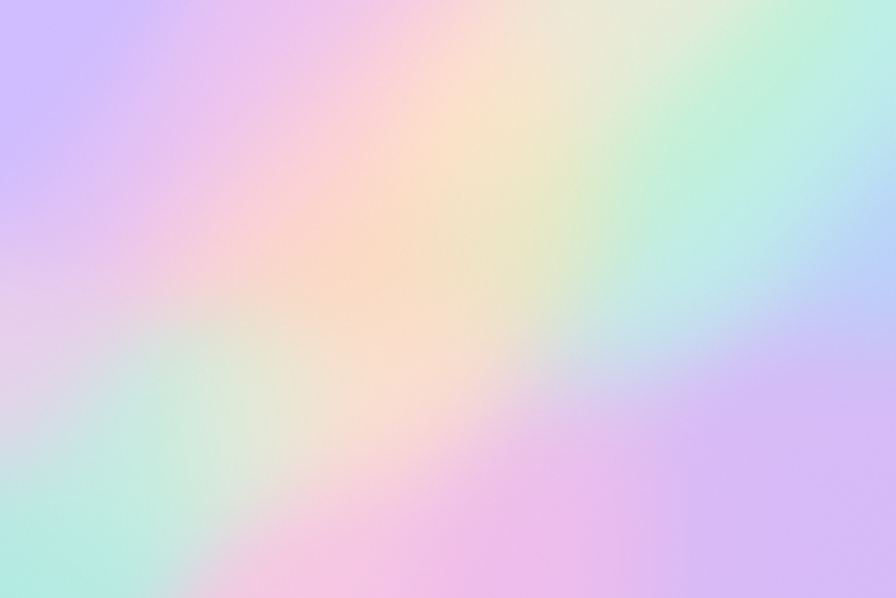
Reproduce this background procedurally as a Shadertoy shader.

```glsl
const float STREAK_ANGLE = 0.69;
const float GRAIN_CELLS = 170.0;
const float GRAIN_AMOUNT = 0.008;

const vec3 LAVENDER  = vec3(0.81, 0.74, 1.00);
const vec3 ORCHID    = vec3(0.92, 0.76, 0.95);
const vec3 MIST      = vec3(0.91, 0.82, 0.92);
const vec3 BLUSH     = vec3(1.00, 0.82, 0.84);
const vec3 PEACH     = vec3(0.99, 0.85, 0.76);
const vec3 CREAM     = vec3(1.00, 0.90, 0.78);
const vec3 LIME      = vec3(0.91, 0.91, 0.77);
const vec3 PALE_LEAF = vec3(0.91, 0.92, 0.85);
const vec3 MINT      = vec3(0.75, 0.95, 0.84);
const vec3 AQUA      = vec3(0.74, 0.93, 0.93);
const vec3 SKY       = vec3(0.72, 0.82, 0.98);
const vec3 VIOLET    = vec3(0.84, 0.73, 0.97);
const vec3 ROSE      = vec3(0.94, 0.74, 0.92);
const vec3 PINK      = vec3(0.97, 0.78, 0.89);
const vec3 SEAFOAM   = vec3(0.75, 0.93, 0.88);
const vec3 TEAL      = vec3(0.69, 0.92, 0.89);
const vec3 APRICOT   = vec3(0.99, 0.88, 0.81);

// Adds a soft ellipse, tilted along the streaks, to a weighted colour sum
void addGlow(inout vec4 sum, vec2 p, vec2 centre, vec2 radii, vec3 colour) {
    vec2 along = vec2(cos(STREAK_ANGLE), sin(STREAK_ANGLE));
    vec2 d = p - centre;
    vec2 q = vec2(dot(d, along), dot(d, vec2(-along.y, along.x))) / radii;
    sum += vec4(colour, 1.0) * exp(-dot(q, q));
}

vec2 hash2(vec2 cell) {
    vec3 h = fract(cell.xyx * vec3(0.1031, 0.1030, 0.0973));
    h += dot(h, h.yzx + 33.33);
    return fract((h.xx + h.yz) * h.zy);
}

// Distance to the nearest scattered cell centre
float cellular(vec2 p) {
    vec2 cell = floor(p);
    float nearest = 2.0;
    for (int y = -1; y <= 1; y++) {
        for (int x = -1; x <= 1; x++) {
            vec2 neighbour = cell + vec2(x, y);
            nearest = min(nearest, distance(p, neighbour + hash2(neighbour)));
        }
    }
    return nearest;
}

void mainImage(out vec4 fragColor, in vec2 fragCoord) {
    // Height spans 0 to 1; width spans 0 to 1.5
    vec2 p = fragCoord / iResolution.xy * vec2(1.5, 1.0);
    vec4 sum = vec4(0.0);

    // Upper left: lavender into blush
    addGlow(sum, p, vec2(0.00, 0.87), vec2(0.25, 0.25), LAVENDER);
    addGlow(sum, p, vec2(0.37, 0.81), vec2(0.35, 0.14), ORCHID);
    addGlow(sum, p, vec2(0.00, 0.38), vec2(0.17, 0.17), MIST);
    addGlow(sum, p, vec2(0.53, 0.76), vec2(0.34, 0.13), BLUSH);

    // Warm centre
    addGlow(sum, p, vec2(0.60, 0.56), vec2(0.22, 0.17), PEACH);
    addGlow(sum, p, vec2(0.80, 0.80), vec2(0.18, 0.13), CREAM);
    addGlow(sum, p, vec2(0.87, 0.63), vec2(0.18, 0.15), LIME);
    addGlow(sum, p, vec2(1.03, 0.95), vec2(0.20, 0.16), PALE_LEAF);
    addGlow(sum, p, vec2(0.65, 0.34), vec2(0.20, 0.14), APRICOT);

    // Cool right side
    addGlow(sum, p, vec2(1.20, 0.77), vec2(0.24, 0.14), MINT);
    addGlow(sum, p, vec2(1.32, 0.69), vec2(0.38, 0.13), AQUA);
    addGlow(sum, p, vec2(1.52, 0.62), vec2(0.20, 0.15), SKY);
    addGlow(sum, p, vec2(1.34, 0.18), vec2(0.30, 0.25), VIOLET);

    // Lower edge
    addGlow(sum, p, vec2(0.86, 0.09), vec2(0.24, 0.20), ROSE);
    addGlow(sum, p, vec2(0.52, 0.03), vec2(0.22, 0.14), PINK);
    addGlow(sum, p, vec2(0.23, 0.22), vec2(0.24, 0.16), SEAFOAM);
    addGlow(sum, p, vec2(0.00, 0.00), vec2(0.20, 0.20), TEAL);
    addGlow(sum, p, vec2(0.42, 0.30), vec2(0.16, 0.12), PALE_LEAF);

    // Blend and faint paper grain
    vec3 colour = sum.rgb / sum.a;
    colour += GRAIN_AMOUNT * (cellular(p * GRAIN_CELLS) - 0.5);
    fragColor = vec4(clamp(colour, 0.0, 1.0), 1.0);
}
```
